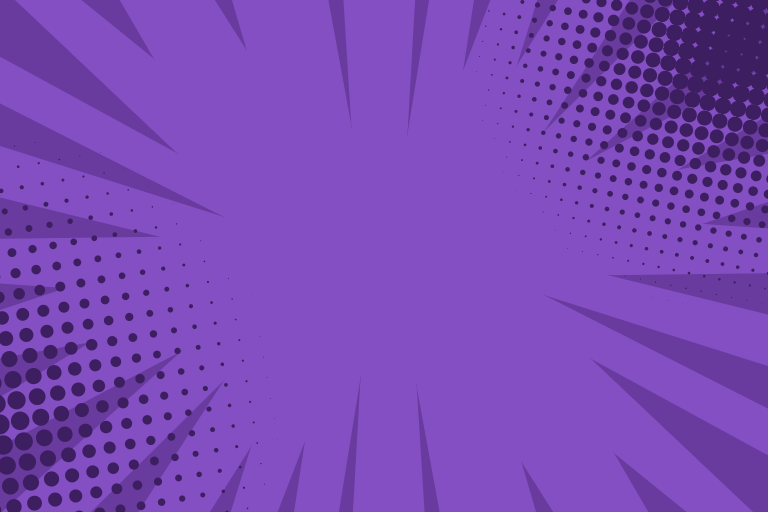
This background is drawn by a WebGL 1 fragment shader. Its source:

```glsl
precision highp float;
// Comic burst backdrop: dark wedges point in from the border around an empty
// violet middle, with a halftone patch in two opposite corners. The wedges come
// from one loop over a half turn, repeated by point symmetry.

uniform vec2 u_resolution;

// Antialiased fill of a signed distance given in canvas heights
float fill(float dist) {
    return clamp(0.5 - dist * u_resolution.y, 0.0, 1.0);
}

// Rotates the axes by the angle
vec2 turn(vec2 p, float angle) {
    float c = cos(angle), s = sin(angle);
    return vec2(c * p.x + s * p.y, c * p.y - s * p.x);
}

// Thirteen uneven wedges over a half turn; the other half is their reflection
float burst(vec2 p) {
    p *= p.y < 0.0 ? -1.0 : 1.0;
    float cover = 0.0;
    for (int i = 0; i < 13; i++) {
        float n = float(i);
        float x = n * 6.28319 / 13.0;
        // Harmonics unsettle the even spacing and the tip distance
        float angle = 0.089 + 0.2435 * n + 0.055 * cos(x - 0.68)
                    - 0.035 * cos(2.0 * x - 0.15) + 0.03 * cos(3.0 * x + 0.21);
        float tip = 0.434 + 0.088 * cos(x + 0.15)
                  + 0.064 * sin(2.0 * x - 0.2) + 0.121 * cos(3.0 * x - 0.28);
        // Axes pass beside the centre, as suits a wide canvas
        float offset = 0.014 * cos(2.0 * x - 1.15) - 0.088 * sin(2.0 * angle);
        float slope = 0.384 * (tip - 0.107);
        vec2 q = turn(p, angle);
        cover = max(cover, fill(abs(q.y - offset) - slope * (q.x - tip)));
    }
    return cover;
}

// Tilted dot grid whose dots shrink steadily away from its centre
float halftone(vec2 p, vec2 centre, float tilt, float pitch, float reach) {
    vec2 q = turn(p - centre, tilt);
    vec2 dotCentre = floor(q / pitch + 0.5) * pitch;
    float radius = 0.021 * (1.0 - length(dotCentre) / reach);
    return fill(length(q - dotCentre) - radius);
}

void main() {
    vec2 p = (gl_FragCoord.xy - 0.5 * u_resolution) / u_resolution.y;

    vec3 violet = vec3(0.52, 0.31, 0.77);
    vec3 wedgePurple = vec3(0.41, 0.23, 0.62);
    vec3 dotPurple = vec3(0.24, 0.12, 0.38);

    vec3 color = mix(violet, wedgePurple, burst(p));

    // Fine dots at the upper right, coarse dots at the lower left
    float dots = max(halftone(p, vec2(0.686, 0.412), -0.2, 0.0303, 0.518),
                     halftone(p, vec2(-0.791, -0.336), 0.173, 0.0408, 0.59));
    color = mix(color, dotPurple, dots);

    gl_FragColor = vec4(color, 1.0);
}
```
